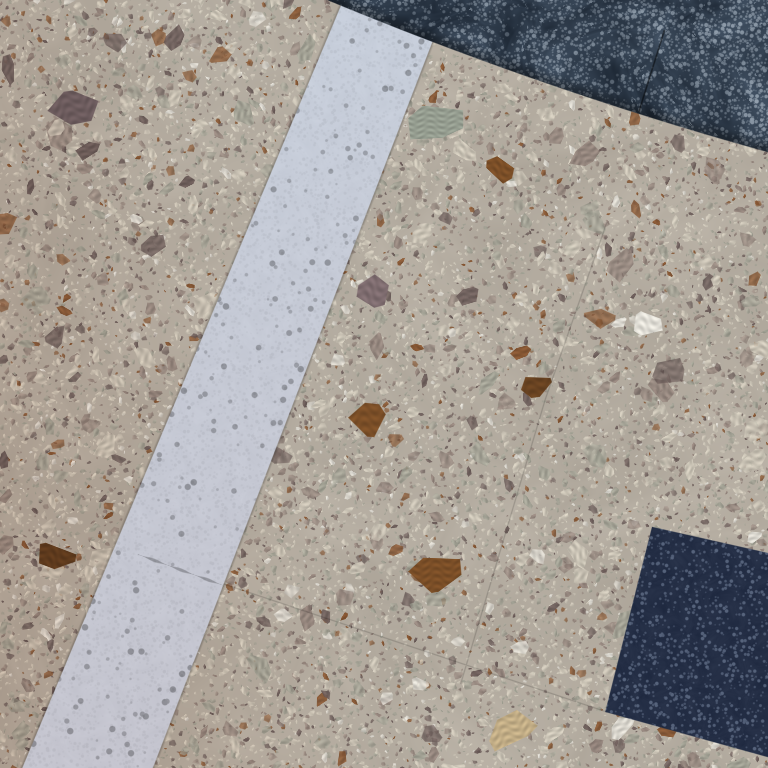
Reproduce this texture procedurally as a Shadertoy shader.

```glsl
// Terrazzo floor with a pale diagonal strip, a dark speckled border and a dark square inlay.

vec2 hash2(vec2 p) {
    vec3 q = fract(p.xyx * vec3(0.1031, 0.1030, 0.0973));
    q += dot(q, q.yzx + 33.33);
    return fract((q.xx + q.yz) * q.zy);
}

float cover(float d) {
    float aa = 0.8 / iResolution.y;
    return smoothstep(aa, -aa, d);
}

float segment(vec2 p, vec2 a, vec2 b) {
    vec2 ab = b - a;
    return length(p - a - ab * clamp(dot(p - a, ab) / dot(ab, ab), 0.0, 1.0));
}

// Soft mottling from layered, warped sines
float cloud(vec2 p) {
    float sum = 0.0, amp = 0.5;
    for (int i = 0; i < 5; i++) {
        p = mat2(0.8, 0.6, -0.6, 0.8) * p * 1.7 + sin(p.yx * 1.3) * 0.8;
        sum += amp * sin(p.x) * sin(p.y + 1.3);
        amp *= 0.75;
    }
    return sum;
}

// Cellular dots; amount is the share of cells holding one
float speckle(vec2 p, float cells, float amount) {
    vec2 q = p * cells, cell = floor(q);
    float mask = 0.0;
    for (int j = -1; j <= 1; j++)
    for (int i = -1; i <= 1; i++) {
        vec2 id = cell + vec2(i, j), h = hash2(id + cells), k = hash2(id + cells + 71.0);
        float d = (length(q - id - h) - mix(0.18, 0.55, k.y)) / cells;
        mask = max(mask, step(k.x, amount) * cover(d) * (0.45 + 0.55 * k.y));
    }
    return mask;
}

// Irregular convex chip bounded by six random planes
float chip(vec2 d, float size, vec2 seed) {
    float edge = -size;
    for (int i = 0; i < 6; i++) {
        vec2 h = hash2(seed * 91.0 + float(i) * 13.7);
        float a = (float(i) + 0.7 * h.x) * 1.0472;
        edge = max(edge, dot(d, vec2(cos(a), sin(a))) - size * mix(0.6, 1.1, h.y));
    }
    return edge;
}

vec3 chipColour(float t) {
    vec3 c = vec3(0.78, 0.755, 0.70);
    c = mix(c, vec3(0.61, 0.61, 0.56), step(0.40, t));
    c = mix(c, vec3(0.55, 0.49, 0.46), step(0.62, t));
    c = mix(c, vec3(0.40, 0.34, 0.33), step(0.80, t));
    c = mix(c, vec3(0.50, 0.31, 0.17), step(0.90, t));
    return mix(c, vec3(0.85, 0.84, 0.81), step(0.95, t));
}

vec3 layStone(vec3 ground, vec2 d, float size, float stretch, float turn, vec3 colour) {
    float c = cos(turn), s = sin(turn);
    d = mat2(c, -s, s, c) * d;
    d.y *= stretch;
    float vein = sin(d.y * 420.0 + 2.0 * sin(d.x * 170.0)) * sin(d.x * 230.0 + turn);
    return mix(ground, colour * (1.0 + 0.10 * vein), cover(chip(d, size, vec2(turn, stretch))));
}

vec3 scatter(vec3 ground, vec2 p, float cells, float amount) {
    vec2 cell = floor(p * cells);
    for (int j = -1; j <= 1; j++)
    for (int i = -1; i <= 1; i++) {
        vec2 id = cell + vec2(i, j) + cells * 3.0;
        vec2 h = hash2(id), k = hash2(id + 37.0), m = hash2(id + 119.0);
        if (k.x > amount) continue;
        vec2 d = p - (cell + vec2(i, j) + h) / cells;
        vec3 colour = mix(ground, chipColour(m.x), 0.6 + 0.35 * m.y);
        ground = layStone(ground, d, mix(0.2, 0.5, k.y * k.y) / cells, 1.0 + m.y, h.x * 6.28, colour);
    }
    return ground;
}

vec3 terrazzo(vec2 p) {
    vec3 c = vec3(0.69, 0.66, 0.615) + 0.025 * cloud(p * 9.0);
    c = scatter(c, p, 125.0, 0.75);
    c = scatter(c, p, 75.0, 0.65);
    c = scatter(c, p, 42.0, 0.50);
    c = scatter(c, p, 23.0, 0.34);

    // Large accent stones
    vec3 brown = vec3(0.47, 0.30, 0.15), mauve = vec3(0.42, 0.36, 0.37), green = vec3(0.57, 0.60, 0.55);
    c = layStone(c, p - vec2(0.482, 0.455), 0.026, 1.1, 0.1, brown);
    c = layStone(c, p - vec2(0.576, 0.255), 0.036, 1.6, 0.05, brown);
    c = layStone(c, p - vec2(0.699, 0.498), 0.019, 1.2, 0.3, brown * 0.85);
    c = layStone(c, p - vec2(0.651, 0.781), 0.021, 1.7, -0.5, brown);
    c = layStone(c, p - vec2(0.072, 0.274), 0.025, 1.4, -0.5, brown * 0.8);
    c = layStone(c, p - vec2(0.098, 0.860), 0.026, 1.2, 0.4, mauve);
    c = layStone(c, p - vec2(0.485, 0.621), 0.024, 1.2, -0.4, mauve * 1.15);
    c = layStone(c, p - vec2(0.568, 0.838), 0.040, 2.0, 0.0, green);
    c = layStone(c, p - vec2(0.842, 0.577), 0.022, 1.3, -0.3, vec3(0.86, 0.85, 0.82));
    c = layStone(c, p - vec2(0.665, 0.052), 0.038, 1.5, 0.4, vec3(0.74, 0.66, 0.51));

    // Fine joints
    float joint = min(segment(p, vec2(0.79, 0.71), vec2(0.71, 0.48)), segment(p, vec2(0.71, 0.48), vec2(0.60, 0.11)));
    joint = min(joint, segment(p, vec2(0.29, 0.24), vec2(0.79, 0.073)));
    c *= 1.0 - 0.16 * cover(joint - 0.0008);
    return c * mix(vec3(0.97, 0.93, 0.91), vec3(1.02), smoothstep(0.0, 0.6, p.x + 0.3 * p.y));
}

void mainImage(out vec4 fragColor, in vec2 fragCoord) {
    vec2 p = fragCoord / iResolution.y;
    vec3 c = terrazzo(p);

    // Pale strip with sparse pits and a hairline crack
    float strip = max(0.029 + 0.418 * p.y - p.x, p.x - 0.199 - 0.385 * p.y) * 0.925;
    vec3 pale = mix(vec3(0.77, 0.77, 0.81), vec3(0.78, 0.81, 0.86), p.y) + 0.012 * cloud(p * 60.0);
    pale *= 1.0 - 0.28 * speckle(p, 130.0, 0.08) - 0.05 * speckle(p, 240.0, 0.4);
    float crack = segment(p, vec2(0.18, 0.278), vec2(0.29, 0.238)) + 0.001 * sin(p.x * 180.0);
    pale *= 1.0 - 0.25 * cover(crack - 0.001);
    c *= 1.0 - 0.22 * smoothstep(0.004, 0.0, abs(strip));
    c = mix(c, pale, cover(strip));

    // Weathered dark border with clustered pale flecks
    float along = p.x - 0.443;
    float border = (0.993 - 0.41 * along + 0.12 * along * along - p.y) * 0.94;
    float wear = clamp(0.55 + 0.45 * cloud(p * 22.0) + 0.5 * (p.x - 0.75), 0.0, 1.0);
    vec3 slate = mix(vec3(0.11, 0.15, 0.20), vec3(0.25, 0.31, 0.38), wear);
    float flecks = max(speckle(p, 190.0, 0.15 + 0.45 * wear), 0.8 * speckle(p, 310.0, 0.5 * wear));
    slate = mix(slate, vec3(0.66, 0.71, 0.76), flecks * (0.3 + 0.5 * wear));
    slate *= 1.0 - 0.5 * cover(segment(p, vec2(0.865, 0.96), vec2(0.832, 0.855)) - 0.001);
    slate *= mix(0.65, 1.0, smoothstep(0.0, 0.02, -border));
    c = mix(c, slate, cover(border));

    // Dark blue square inlay
    float inlay = max((0.788 + 0.253 * (p.y - 0.073) - p.x) * 0.97, (p.y - 0.314 + 0.225 * (p.x - 0.849)) * 0.975);
    inlay = max(inlay, (0.073 - 0.278 * (p.x - 0.788) - p.y) * 0.963);
    vec3 navy = vec3(0.14, 0.18, 0.27) + 0.02 * cloud(p * 70.0);
    navy = mix(navy, vec3(0.50, 0.56, 0.66), 0.55 * speckle(p, 230.0, 0.35));
    c = mix(c, navy, cover(inlay));

    fragColor = vec4(c, 1.0);
}
```
